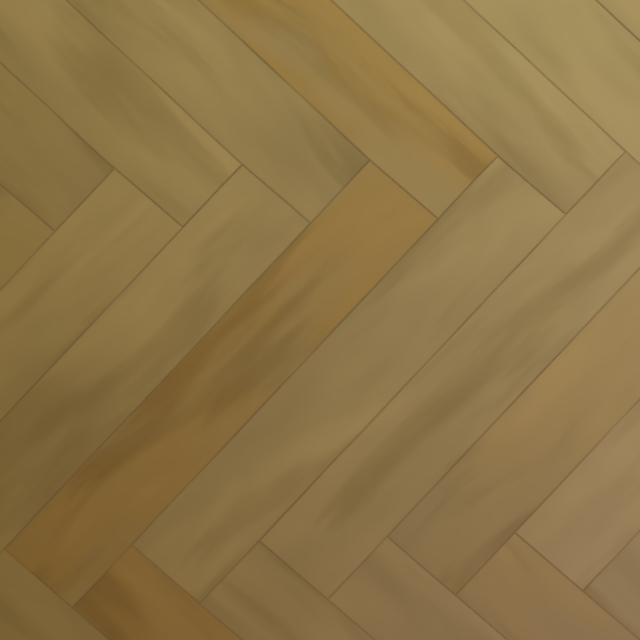
Give the GLSL for this texture, as a Shadertoy shader.

```glsl
// Herringbone floor of long oak planks with soft grain, brown heartwood and thin faint seams.

const float PLANK_LENGTH = 6.17;              // in plank widths
const float PLANK_WIDTH = 0.138;              // in canvas units
const vec2 CORNER = vec2(0.578, 0.75);        // one joint of the zigzag
const vec2 ACROSS = vec2(0.1068, -0.0920);    // one width down to the right
const vec2 ALONG = vec2(-0.0927, -0.0985);    // one width down to the left

const vec3 LIGHT_TOP_LEFT = vec3(0.56, 0.475, 0.28);
const vec3 LIGHT_TOP_RIGHT = vec3(0.68, 0.595, 0.39);
const vec3 LIGHT_LOW_LEFT = vec3(0.485, 0.385, 0.21);
const vec3 LIGHT_LOW_RIGHT = vec3(0.565, 0.465, 0.335);
const vec3 HEARTWOOD = vec3(0.96, 0.905, 0.79);
const vec3 STREAK = vec3(0.85, 0.83, 0.78);
const vec3 SEAM = vec3(0.36, 0.28, 0.18);
const vec3 GLARE = vec3(0.62, 0.565, 0.36);

float hash(vec2 p) {
    vec3 q = fract(p.xyx * vec3(0.1031, 0.1030, 0.0973));
    q += dot(q, q.yzx + 33.33);
    return fract((q.x + q.y) * q.z);
}

float noise(vec2 p) {
    vec2 i = floor(p), f = fract(p);
    f = f * f * (3.0 - 2.0 * f);
    return mix(mix(hash(i), hash(i + vec2(1, 0)), f.x),
               mix(hash(i + vec2(0, 1)), hash(i + vec2(1, 1)), f.x), f.y);
}

float fbm(vec2 p) {
    float sum = 0.0, gain = 0.5;
    for (int i = 0; i < 4; i++) {
        sum += gain * noise(p);
        p = p * 2.03 + 17.3;
        gain *= 0.5;
    }
    return sum / 0.9375;
}

// Canvas position to plank widths, with a slight lens bend near the top
vec2 toPlankSpace(vec2 pos) {
    pos.x -= 0.09 * max(pos.y - 0.75, 0.0);
    return inverse(mat2(ACROSS, ALONG)) * (pos - CORNER);
}

// Position inside the plank (xy: across, along) and its id (z: index, w: row and side)
vec4 herringbone(vec2 p) {
    vec4 plank = vec4(0);
    for (int row = -1; row <= 1; row++) {
        vec2 q = p - float(row) * PLANK_LENGTH;
        vec2 index = floor(q);
        float rising = q.y + index.x;
        float falling = -q.x - index.y;
        if (rising >= 0.0 && rising < PLANK_LENGTH)
            plank = vec4(q.x - index.x, rising, index.x, 2 * row);
        if (falling >= 0.0 && falling < PLANK_LENGTH)
            plank = vec4(q.y - index.y, falling, index.y, 2 * row + 1);
    }
    return plank;
}

vec3 roomLight(vec2 pos) {
    return mix(mix(LIGHT_LOW_LEFT, LIGHT_LOW_RIGHT, pos.x),
               mix(LIGHT_TOP_LEFT, LIGHT_TOP_RIGHT, pos.x), pos.y);
}

// Multiplier for the wood tone at a place within one plank
vec3 woodTone(vec2 local, vec2 id) {
    vec2 seed = vec2(hash(id + 40.0), hash(id + 71.0)) * 60.0;
    float wander = 0.16 * (noise(local * vec2(0.7, 0.9) + seed) - 0.5);
    vec2 g = vec2(local.x + wander + 0.05 * local.y, local.y);
    float cloud = fbm(g * vec2(1.6, 0.5) + seed);
    float bands = fbm(g * vec2(3.0, 0.5) + seed.yx);
    float mottle = noise(g * vec2(7.0, 2.2) + seed) - 0.5;

    // Some planks carry a brown core
    float side = mod(id.y, 2.0);
    float core = smoothstep(0.3, 1.0, cos(2.4 * (id.x + side)));
    core *= smoothstep(0.25, 0.65, cloud);

    vec3 tone = vec3(0.985 + 0.03 * (hash(id + 13.0) - 0.5));
    tone *= 1.0 + 0.18 * (cloud - 0.5) + 0.02 * mottle;
    tone *= mix(vec3(1), HEARTWOOD, core);
    return tone * mix(vec3(1), STREAK, (0.5 + 0.2 * core) * smoothstep(0.48, 0.8, bands));
}

// Soft gap between planks that fades in and out along its length
float seam(vec2 local, vec2 id, float pixel) {
    vec2 edge = min(local, vec2(1.0, PLANK_LENGTH) - local) * PLANK_WIDTH;
    float wear = noise(local * vec2(1.5, 1.8) + 7.0 * id + 90.0);
    float d = min(edge.x, edge.y);
    float line = 1.0 - smoothstep(0.0, 0.0012 + max(0.0018, pixel), d);
    return line * mix(0.16, 0.52, wear) + 0.04 * exp(-d / 0.005);
}

void mainImage(out vec4 fragColor, in vec2 fragCoord) {
    vec2 pos = fragCoord / iResolution.xy;
    vec4 plank = herringbone(toPlankSpace(pos));

    vec3 color = roomLight(pos) * woodTone(plank.xy, plank.zw);

    // Soft reflection of a window near the upper right
    vec2 g = (pos - vec2(0.85, 0.97)) / vec2(0.11, 0.09);
    color = mix(color, GLARE, 0.6 * exp(-dot(g, g)));

    color = mix(color, SEAM, seam(plank.xy, plank.zw, 1.0 / iResolution.y));
    fragColor = vec4(color, 1.0);
}
```
